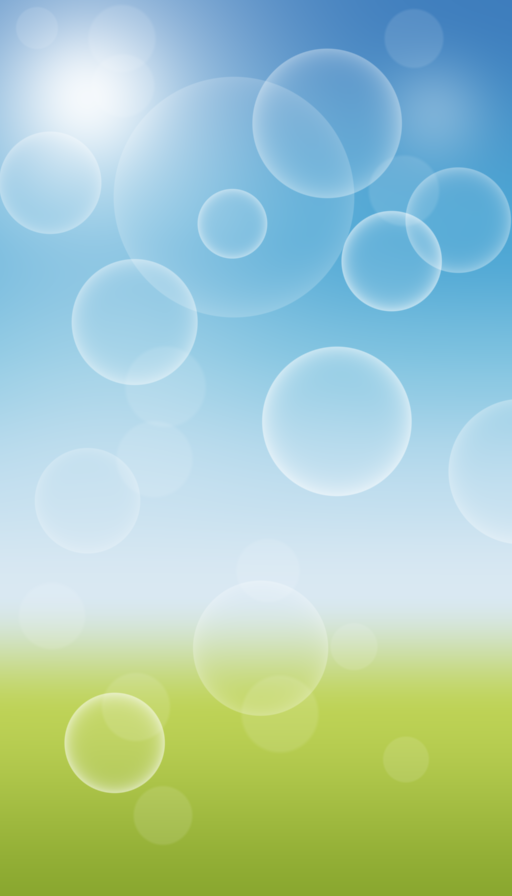
A Shadertoy shader for this background:

```glsl
const vec3 SKY_TOP    = vec3(0.24, 0.49, 0.74);
const vec3 SKY_DEEP   = vec3(0.30, 0.65, 0.83);
const vec3 SKY_SOFT   = vec3(0.51, 0.77, 0.88);
const vec3 SKY_PALE   = vec3(0.73, 0.86, 0.93);
const vec3 HORIZON    = vec3(0.85, 0.91, 0.95);
const vec3 GRASS_LIT  = vec3(0.75, 0.83, 0.34);
const vec3 GRASS_DARK = vec3(0.52, 0.64, 0.17);

// Glows: centre, radius, strength, in canvas widths
const vec4 SUN_CORE  = vec4(0.17, 1.56, 0.13, 0.85);
const vec4 SUN_HALO  = vec4(0.18, 1.54, 0.36, 0.62);
const vec4 LEFT_HAZE = vec4(0.22, 0.90, 0.30, 0.35);
const vec4 CLOUD     = vec4(0.85, 1.53, 0.10, 0.35);

const float CORE_ALPHA = 0.10;
const float RIM_ALPHA  = 0.58;
const float RIM_POWER  = 6.0;
const int   DISC_COUNT = 14;
const float DISC_ALPHA = 0.11;

// Main bubbles: centre, radius, strength, in canvas widths
const int BUBBLE_COUNT = 12;
const vec4 BUBBLES[BUBBLE_COUNT] = vec4[](
    vec4(0.658, 0.927, 0.146, 1.00), vec4(0.765, 1.240, 0.098, 1.00),
    vec4(0.454, 1.313, 0.068, 0.85), vec4(0.263, 1.121, 0.123, 0.80),
    vec4(0.639, 1.509, 0.146, 0.65), vec4(0.224, 0.299, 0.098, 1.00),
    vec4(0.895, 1.320, 0.103, 0.65), vec4(0.098, 1.393, 0.100, 0.65),
    vec4(0.509, 0.484, 0.132, 0.50), vec4(0.457, 1.365, 0.235, 0.35),
    vec4(1.018, 0.829, 0.142, 0.60), vec4(0.171, 0.772, 0.103, 0.45));

float hash(float n) {
    return fract(sin(n * 12.9898) * 43758.5453);
}

float glow(vec2 p, vec4 g) {
    vec2 d = (p - g.xy) / g.z;
    return g.w * exp(-dot(d, d));
}

// Sky above, meadow below, with a misty horizon
vec3 backdrop(float y) {
    vec3 col = mix(GRASS_DARK, GRASS_LIT, smoothstep(-0.05, 0.24, y));
    col = mix(col, HORIZON, smoothstep(0.20, 0.34, y));
    col = mix(col, SKY_PALE, smoothstep(0.34, 0.49, y));
    col = mix(col, SKY_SOFT, smoothstep(0.45, 0.62, y));
    col = mix(col, SKY_DEEP, smoothstep(0.57, 0.74, y));
    return mix(col, SKY_TOP, smoothstep(0.74, 1.00, y));
}

// Clear centre brightening towards a crisp rim
float bubble(vec2 p, vec4 b, float edge) {
    float d = length(p - b.xy);
    float inside = 1.0 - smoothstep(b.z - edge, b.z + edge, d);
    float rim = pow(min(d / b.z, 1.0), RIM_POWER);
    return b.w * inside * mix(CORE_ALPHA, RIM_ALPHA, rim);
}

void mainImage(out vec4 fragColor, in vec2 fragCoord) {
    vec2 p = fragCoord / iResolution.x;
    float height = iResolution.y / iResolution.x;
    float edge = 1.0 / iResolution.x;
    vec3 col = backdrop(p.y / height);

    // Sunlight and haze
    col = mix(col, vec3(1.0), glow(p, SUN_HALO));
    col = mix(col, vec3(1.0), glow(p, SUN_CORE));
    col = mix(col, HORIZON, glow(p, LEFT_HAZE));
    col = mix(col, HORIZON, glow(p, CLOUD));

    // Faint scattered discs
    for (int i = 0; i < DISC_COUNT; i++) {
        float seed = float(i) + 1.0;
        vec2 centre = vec2(hash(seed), height * hash(seed + 31.7));
        float radius = mix(0.04, 0.09, hash(seed + 67.3));
        float d = length(p - centre);
        float disc = 1.0 - smoothstep(radius * 0.88, radius, d);
        col = mix(col, vec3(1.0), DISC_ALPHA * disc);
    }

    // Rimmed bubbles
    for (int i = 0; i < BUBBLE_COUNT; i++) {
        col = mix(col, vec3(1.0), bubble(p, BUBBLES[i], edge));
    }

    fragColor = vec4(col, 1.0);
}
```
